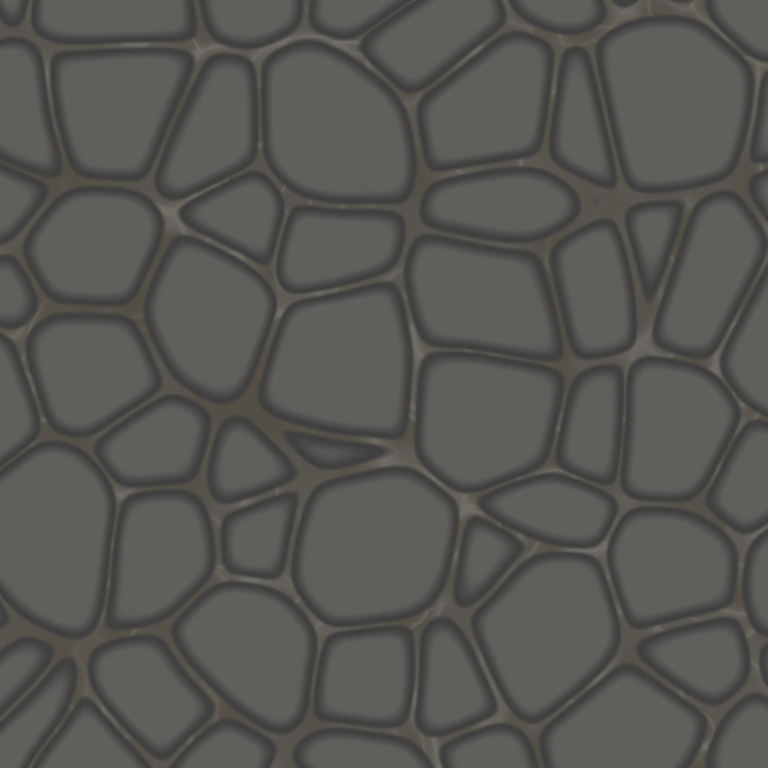
Give the GLSL for this texture, as a Shadertoy shader.

```glsl
const float STONES_ACROSS = 6.9;
const float JITTER = 0.94;
const float SIZE_SPREAD = 0.62;
const float CORNER_ROUNDING = 0.058;

const vec3 STONE = vec3(0.380, 0.372, 0.362);
const vec3 RIM = vec3(0.248, 0.248, 0.247);
const vec3 MORTAR = vec3(0.342, 0.331, 0.304);
const vec3 MORTAR_BROWN = vec3(0.325, 0.310, 0.276);
const vec3 STREAK = vec3(0.460, 0.452, 0.425);

// Integer hash giving three values from 0 to 1
vec3 hash3(vec2 cell) {
    uvec3 v = uvec3(ivec3(ivec2(cell), 37) + 4096);
    v = v * 1664525u + 1013904223u;
    v.x += v.y * v.z; v.y += v.z * v.x; v.z += v.x * v.y;
    v ^= v >> 16u;
    v.x += v.y * v.z; v.y += v.z * v.x; v.z += v.x * v.y;
    return vec3(v >> 8u) / 16777216.0;
}

float valueNoise(vec2 p) {
    vec2 i = floor(p), f = fract(p);
    f = f * f * f * (f * (f * 6.0 - 15.0) + 10.0);
    float low = mix(hash3(i).x, hash3(i + vec2(1, 0)).x, f.x);
    float high = mix(hash3(i + vec2(0, 1)).x, hash3(i + vec2(1, 1)).x, f.x);
    return mix(low, high, f.y);
}

// Site position relative to p (xy) and its weighted squared distance (z)
vec3 stoneSite(vec2 p, vec2 cell, float jitter, float spread) {
    vec3 h = hash3(cell);
    vec2 offset = cell + 0.5 + jitter * (h.xy - 0.5) - p;
    return vec3(offset, dot(offset, offset) - spread * h.z);
}

// Rounded distance to the border of the weighted Voronoi cell around p
float stoneDistance(vec2 p, float jitter, float spread, float rounding) {
    vec2 base = floor(p), owner = base;
    vec3 nearest = vec3(0.0, 0.0, 1e3);
    for (int y = -2; y <= 2; y++)
    for (int x = -2; x <= 2; x++) {
        vec2 cell = base + vec2(x, y);
        vec3 site = stoneSite(p, cell, jitter, spread);
        if (site.z < nearest.z) { nearest = site; owner = cell; }
    }
    // Exponential smooth minimum over all the edges
    float total = 1e-9;
    for (int y = -2; y <= 2; y++)
    for (int x = -2; x <= 2; x++) {
        vec2 cell = owner + vec2(x, y);
        if (cell == owner) continue;
        vec3 site = stoneSite(p, cell, jitter, spread);
        float edge = (site.z - nearest.z) / (2.0 * length(site.xy - nearest.xy));
        total += exp(-edge / rounding);
    }
    float inset = mix(0.012, 0.036, hash3(owner + 91.0).x);
    return -rounding * log(total) - inset;
}

// Soft wisps along the mid level of a gently bent noise field
float wisps(vec2 p, float sharpness) {
    vec2 bend = vec2(valueNoise(p * 0.7 + 11.0), valueNoise(p * 0.7 + 47.0));
    float ridge = 1.0 - abs(2.0 * valueNoise(p + 0.7 * bend) - 1.0);
    return pow(ridge, sharpness);
}

vec3 mortarColour(vec2 p) {
    vec3 colour = mix(MORTAR_BROWN, MORTAR, smoothstep(0.2, 0.6, valueNoise(p * 2.3 + 5.0)));
    mat2 turn = mat2(0.8, 0.6, -0.6, 0.8);
    float streak = wisps(p * 2.4, 6.0) + 0.8 * wisps(turn * p * 3.0 + 23.0, 7.0);
    streak *= smoothstep(0.1, 0.7, valueNoise(p * 2.0 + 71.0));
    return mix(colour, STREAK, min(streak, 1.0) * 0.8);
}

vec3 stoneColour(float depth) {
    return mix(RIM, STONE, smoothstep(0.012, 0.122, depth));
}

void mainImage(out vec4 fragColor, in vec2 fragCoord) {
    vec2 uv = fragCoord / iResolution.y;
    vec2 p = uv * STONES_ACROSS + vec2(3.3, 8.6);

    // Gentle bend so that the stone sides are not ruler straight
    vec2 bend = vec2(valueNoise(p * 1.3 + 17.0), valueNoise(p * 1.3 + 59.0)) - 0.5;
    float depth = stoneDistance(p + 0.1 * bend, JITTER, SIZE_SPREAD, CORNER_ROUNDING);

    // Soft outer shadow blends each stone into the mortar
    float pixel = STONES_ACROSS / iResolution.y;
    float softness = max(0.021, pixel);
    float cover = smoothstep(-softness, softness, depth + 0.006);
    vec3 colour = mix(mortarColour(p), stoneColour(depth), cover);

    // Faint fine grain
    colour += 0.006 * (valueNoise(uv * 250.0) - 0.5);
    fragColor = vec4(colour, 1.0);
}
```
